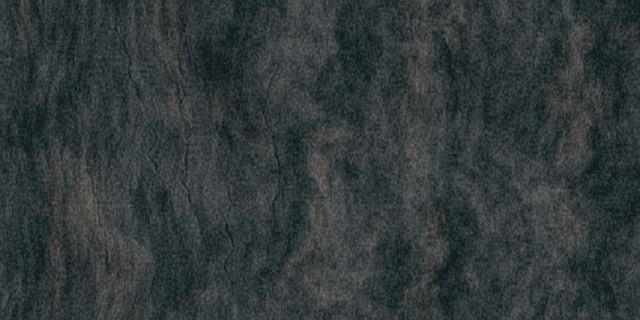
Give the GLSL for this texture, as a WebGL 1 fragment shader.

```glsl
precision highp float;
// Dark weathered slate: streaked grain, ragged flakes, faint stains, cracks and pale scratches.
uniform vec2 u_resolution;

float hash(vec2 p) {
  vec3 q = fract(p.xyx * vec3(0.1031, 0.1030, 0.0973));
  q += dot(q, q.yzx + 33.33);
  return fract((q.x + q.y) * q.z);
}

vec2 gradient(vec2 cell) {
  float a = 6.2832 * hash(cell + 71.0);
  return vec2(cos(a), sin(a));
}

float gradientNoise(vec2 p) {
  vec2 i = floor(p), f = p - i;
  vec2 u = f * f * f * (f * (f * 6.0 - 15.0) + 10.0);
  vec2 e = vec2(1.0, 0.0);
  float low = mix(dot(gradient(i), f), dot(gradient(i + e.xy), f - e.xy), u.x);
  float high = mix(dot(gradient(i + e.yx), f - e.yx), dot(gradient(i + 1.0), f - 1.0), u.x);
  return mix(low, high, u.y);
}

float fbm(vec2 p) {
  float sum = 0.0, amp = 1.0;
  for (int i = 0; i < 4; i++) {
    sum += amp * gradientNoise(p);
    p = p * 2.03 + vec2(17.3, 9.1);
    amp *= 0.62;
  }
  return sum;
}

// Thin broken lines along the zero crossings of a noise field
float veins(vec2 p, float width) {
  float line = 1.0 - smoothstep(0.0, width, abs(gradientNoise(p) + 0.12 * fbm(p * 3.0)));
  return line * smoothstep(0.0, 0.35, fbm(p * 0.8 + 40.0));
}

// Long, nearly vertical wandering cracks; x is the dark line, y its lit edge
vec2 cracks(vec2 p) {
  vec2 result = vec2(0.0);
  for (int i = 0; i < 5; i++) {
    float k = float(i);
    float middle = 0.2 + 0.6 * hash(vec2(k, 3.0));
    float slant = 0.35 * (hash(vec2(k, 8.0)) - 0.75);
    float path = 0.3 + 0.14 * k + slant * (p.y - middle) + 0.05 * fbm(vec2(k * 7.3, p.y * 4.0));
    float d = p.x - path;
    float reach = 1.0 - smoothstep(0.18, 0.36, abs(p.y - middle));
    float strength = reach * (0.55 + 0.9 * gradientNoise(vec2(k * 5.7 + 0.4, p.y * 9.0)));
    result.x = max(result.x, strength * (1.0 - smoothstep(0.001, 0.006, abs(d))));
    result.y = max(result.y, strength * (1.0 - smoothstep(0.001, 0.006, abs(d + 0.008))));
  }
  return result;
}

void main() {
  vec2 p = gl_FragCoord.xy / u_resolution.y;
  vec2 warp = vec2(gradientNoise(p * 3.0 + 5.0), gradientNoise(p * 3.0 + 25.0));
  vec2 q = p + 0.07 * warp;

  // Fibrous grain on the left turns into mottled grain on the right
  float fibre = fbm(q * vec2(34.0, 7.0) + 11.0);
  float mottle = fbm(q * vec2(23.0, 16.0) + 63.0);
  float grain = mix(fibre, mottle, smoothstep(0.3, 1.1, p.x + 0.4 * warp.y));
  float grit = gradientNoise(p * vec2(107.0, 83.0)) + 0.8 * gradientNoise(p * vec2(163.0, 127.0) + 29.0);

  // Broad clouds, dark flakes with ragged edges, and stains
  float cloud = fbm(q * vec2(3.4, 1.6) + 31.0);
  float ragged = 0.14 * grain;
  float flake = smoothstep(0.12, 0.25, fbm(q * vec2(5.0, 2.3) + 87.0) + ragged);
  float stain = smoothstep(0.12, 0.45, fbm(q * vec2(4.2, 1.4) + 52.0) + ragged) * (1.0 - flake);

  float scratch = veins(q * vec2(6.0, 3.6) + 14.0, 0.03)
                + 0.8 * veins(q * vec2(13.0, 8.0) + 35.0, 0.05);
  vec2 crack = cracks(p);

  float tone = 0.46 + 0.46 * cloud + 0.48 * grain + 0.5 * grit;
  tone += 0.14 * stain - 0.27 * flake + 0.28 * scratch;
  tone += 0.25 * crack.y - 0.55 * crack.x;
  tone = clamp(tone, -0.15, 1.35);

  vec3 slate = mix(vec3(0.105, 0.146, 0.152), vec3(0.32, 0.335, 0.337), tone);
  slate *= mix(vec3(1.0), vec3(1.07, 1.0, 0.955), stain);
  slate += vec3(-0.006, 0.003, 0.002) * flake;
  gl_FragColor = vec4(slate, 1.0);
}
```
